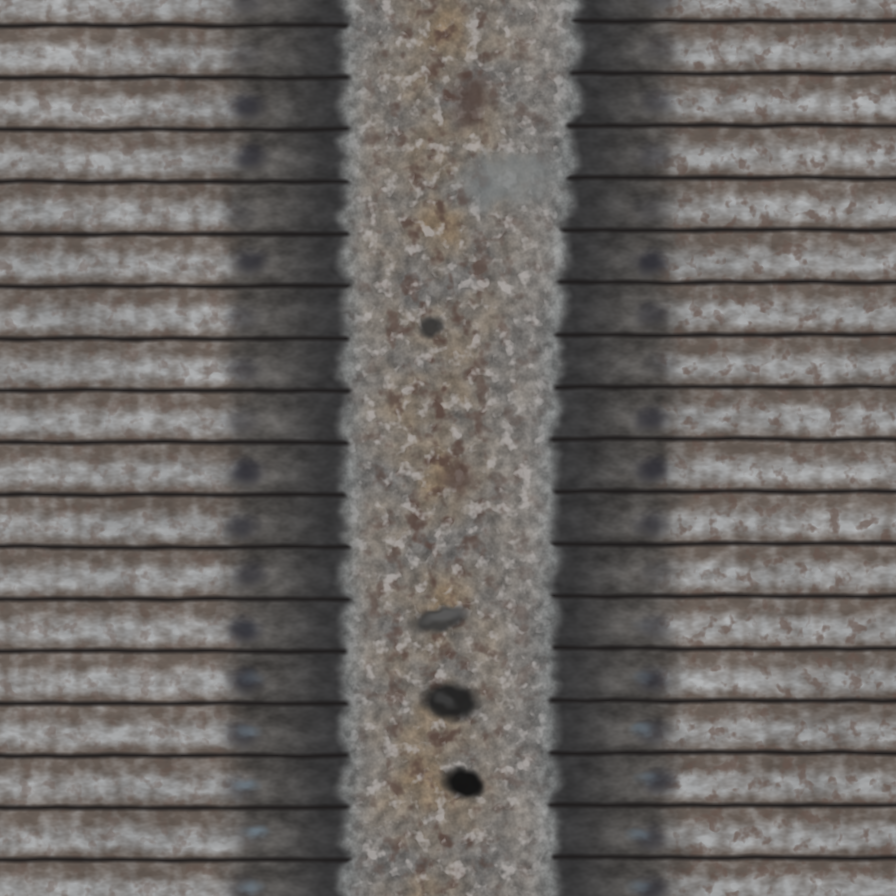
This texture is drawn by a Shadertoy shader. Its source:

```glsl
// Weathered metal bar, pitted and rusty, standing over rows of stained horizontal fins.

const float BAR_LEFT = 0.385;
const float BAR_RIGHT = 0.618;
const float BAR_FLARE = 0.026;  // widening of the right edge near the top
const vec2 ROW_BASE = vec2(0.0404, 0.0430);  // lowest groove: left, right
const vec2 ROW_PITCH = vec2(0.0582, 0.05835);
const float GROOVE_HALF = 0.0022;
const vec2 STAIN_EDGE = vec2(0.262, 0.746);  // outer limit of the dark bands
const vec2 SPOT_X = vec2(0.274, 0.731);

const vec3 FIN_LIGHT = vec3(0.585);
const vec3 FIN_BROWN = vec3(0.42, 0.385, 0.36);
const vec3 FRECKLE = vec3(0.39, 0.32, 0.29);
const vec3 STAIN = vec3(0.32, 0.31, 0.30);
const vec3 SHADOW = vec3(0.205, 0.205, 0.21);
const vec3 BEAD = vec3(0.15, 0.15, 0.18);
const vec3 GLINT = vec3(0.47, 0.54, 0.59);
const vec3 GROOVE = vec3(0.12, 0.11, 0.11);
const vec3 BAR_GREY = vec3(0.49, 0.48, 0.47);
const vec3 BAR_OCHRE = vec3(0.46, 0.405, 0.34);
const vec3 RUST = vec3(0.33, 0.26, 0.235);
const vec3 CHALK = vec3(0.69, 0.67, 0.66);
const vec3 RIM = vec3(0.45, 0.47, 0.475);

float hash(vec2 p) {
  vec3 q = fract(vec3(p.xyx) * 0.1031);
  q += dot(q, q.yzx + 33.33);
  return fract((q.x + q.y) * q.z);
}

float corner(vec2 cell, vec2 offset) {
  float a = 6.2832 * hash(cell);
  return dot(vec2(cos(a), sin(a)), offset);
}

// Gradient noise, roughly -0.6 to 0.6
float noise(vec2 p) {
  vec2 i = floor(p), f = p - i, e = vec2(1, 0);
  vec2 u = f * f * f * (f * (f * 6.0 - 15.0) + 10.0);
  return mix(mix(corner(i, f), corner(i + e, f - e), u.x),
    mix(corner(i + e.yx, f - e.yx), corner(i + 1.0, f - 1.0), u.x), u.y);
}

float fbm(vec2 p) {
  float sum = 0.0, amp = 1.0;
  for (int i = 0; i < 3; i++) {
    sum += amp * noise(p);
    p = mat2(1.6, 1.2, -1.2, 1.6) * p + 17.3;
    amp *= 0.55;
  }
  return sum;
}

// Soft tilted ellipse: 1 inside, 0 outside
float blob(vec2 p, vec2 radius, float tilt, float soft) {
  float c = cos(tilt), s = sin(tilt);
  p = vec2(c * p.x + s * p.y, c * p.y - s * p.x) / radius;
  return 1.0 - smoothstep(1.0 - soft, 1.0 + soft, length(p));
}

// Row index, place within the row from 0 to 1, row pitch
vec3 rowAt(vec2 p, float side) {
  float pitch = mix(ROW_PITCH.x, ROW_PITCH.y, side);
  float y = p.y + 0.002 * noise(p * vec2(14, 9));
  float level = (y - mix(ROW_BASE.x, ROW_BASE.y, side)) / pitch;
  return vec3(floor(level), fract(level), pitch);
}

vec3 fins(vec2 p, float barRight, vec3 rowInfo, float side) {
  float row = rowInfo.x, t = rowInfo.y;

  // Lit face with a brown upper slope, streaks and freckles
  float lit = smoothstep(0.02, 0.32, t) * (1.0 - smoothstep(0.45, 0.8, t));
  float streak = noise(vec2(p.x * 85.0, p.y * 30.0 + row * 3.7));
  float wear = fbm(p * vec2(40, 65) + side * 31.0);
  vec3 col = mix(FIN_BROWN, FIN_LIGHT, clamp(0.95 * lit + 0.5 * streak + 0.45 * wear, -0.1, 1.15));
  col *= 1.0 + 0.13 * wear + 0.14 * noise(p * 6.0);
  float freckle = smoothstep(0.05, 0.6, fbm(p * 52.0 + 8.0));
  col = mix(col, FRECKLE, freckle * mix(0.4, 0.65, side));

  // Stained band, then the deep shadow beside the bar
  float gap = mix(BAR_LEFT - p.x, p.x - barRight, side);
  float inset = mix(p.x - STAIN_EDGE.x, STAIN_EDGE.y - p.x, side);
  float band = smoothstep(-0.028, 0.024, inset + 0.016 * fbm(p * 24.0));
  float tone = 0.88 + 0.26 * lit + 0.28 * wear + 0.2 * noise(p * 11.0);
  col = mix(col, STAIN * tone, 0.92 * band);
  float depth = (gap - 0.012) / 0.052;
  col = mix(col, SHADOW * (1.0 + 0.2 * wear), 0.9 * exp(-depth * depth));

  // One faint bead per row, with small cold glints on the lower rows
  float chance = hash(vec2(row + 9.0, side + 3.0));
  vec2 q = vec2(p.x - mix(SPOT_X.x, SPOT_X.y, side), (t - 0.43) * rowInfo.z);
  q += 0.012 * (hash(vec2(row, side)) - 0.5) * vec2(1, 0.5) + 0.004 * vec2(streak, wear);
  col = mix(col, BEAD, (0.2 + 0.6 * chance) * blob(q, vec2(0.016, 0.012), 0.0, 0.75));
  float glint = blob(q + vec2(0.018 * side - 0.006, -0.003), vec2(0.011, 0.006), 0.0, 0.8);
  glint *= (1.0 - smoothstep(0.2, 0.34, p.y)) * (0.7 - 0.4 * chance);
  return mix(col, GLINT, glint);
}

vec3 bar(vec2 p, float barRight) {
  float coarse = fbm(p * 14.0 + 4.0), fine = fbm(p * 70.0);
  float across = (p.x - BAR_LEFT) / (barRight - BAR_LEFT);
  float middle = exp(-pow(abs(across - 0.43) / 0.32, 2.0));
  vec3 col = mix(BAR_GREY, BAR_OCHRE, clamp(middle * (0.5 + coarse), 0.0, 1.0));
  col *= 1.0 + 0.27 * fine + 0.2 * coarse;
  float rust = smoothstep(0.0, 0.65, fbm(p * 42.0 + 21.0));
  col = mix(col, RUST, rust * (0.25 + 0.6 * middle));
  col = mix(col, CHALK, 0.75 * smoothstep(0.08, 0.65, fbm(p * 52.0 + 57.0)));

  // Broad discoloured patches
  vec2 w = p + 0.014 * vec2(coarse, fbm(p * 40.0 + 9.0));
  col = mix(col, RUST * 0.9, 0.7 * blob(w - vec2(0.523, 0.888), vec2(0.022, 0.026), 0.0, 0.6));
  col = mix(col, RUST * 0.95, 0.65 * blob(w - vec2(0.514, 0.466), vec2(0.016, 0.014), 0.0, 0.6));
  col = mix(col, RIM * 1.05, 0.65 * blob(w - vec2(0.565, 0.80), vec2(0.055, 0.028), 0.2, 0.6));

  // Cool rims
  float rim = min(p.x - BAR_LEFT, barRight - p.x);
  col = mix(col, RIM * (1.0 + 0.35 * fine), 0.6 * (1.0 - smoothstep(0.0, 0.03, rim)));

  // Pits
  w = p + 0.004 * vec2(noise(p * 80.0), noise(p * 80.0 + 5.0));
  col = mix(col, vec3(0.22), 0.9 * blob(w - vec2(0.491, 0.309), vec2(0.031, 0.013), 0.2, 0.35));
  col = mix(col, vec3(0.38), 0.75 * blob(w - vec2(0.495, 0.313), vec2(0.021, 0.006), 0.25, 0.6));
  col = mix(col, vec3(0.13), 0.95 * blob(w - vec2(0.503, 0.217), vec2(0.031, 0.019), -0.15, 0.35));
  col = mix(col, vec3(0.29), 0.6 * blob(w - vec2(0.496, 0.219), vec2(0.013, 0.006), -0.5, 0.6));
  col = mix(col, vec3(0.07), 0.97 * blob(w - vec2(0.518, 0.126), vec2(0.022, 0.015), -0.3, 0.35));
  return mix(col, vec3(0.18), 0.8 * blob(w - vec2(0.481, 0.635), vec2(0.013, 0.01), 0.5, 0.4));
}

void mainImage(out vec4 fragColor, in vec2 fragCoord) {
  vec2 p = fragCoord / iResolution.xy;
  float px = 1.0 / iResolution.y, side = step(0.5, p.x);
  float barRight = BAR_RIGHT + BAR_FLARE * smoothstep(0.45, 1.0, p.y);
  vec3 rowInfo = rowAt(p, side);
  float dist = min(rowInfo.y, 1.0 - rowInfo.y) * rowInfo.z;

  // The ragged rim bulges between grooves
  float inside = min(p.x - BAR_LEFT, barRight - p.x) - 0.002;
  inside += 0.009 * fbm(p * vec2(8, 30)) + 0.005 * smoothstep(0.0, 0.02, dist);
  float cover = smoothstep(-0.009 - px, 0.008 + px, inside);
  vec3 col = mix(fins(p, barRight, rowInfo, side), bar(p, barRight), cover);

  // Grooves of uneven width end just inside the rim
  float width = GROOVE_HALF + 0.0012 * noise(vec2(p.x * 30.0, rowInfo.x * 5.3));
  float groove = 1.0 - smoothstep(width - 0.0018 - px, width + 0.0022 + px, dist);
  groove *= 1.0 - smoothstep(-0.002, 0.006, inside);
  fragColor = vec4(clamp(mix(col, GROOVE, 0.93 * groove), 0.0, 1.0), 1.0);
}
```
